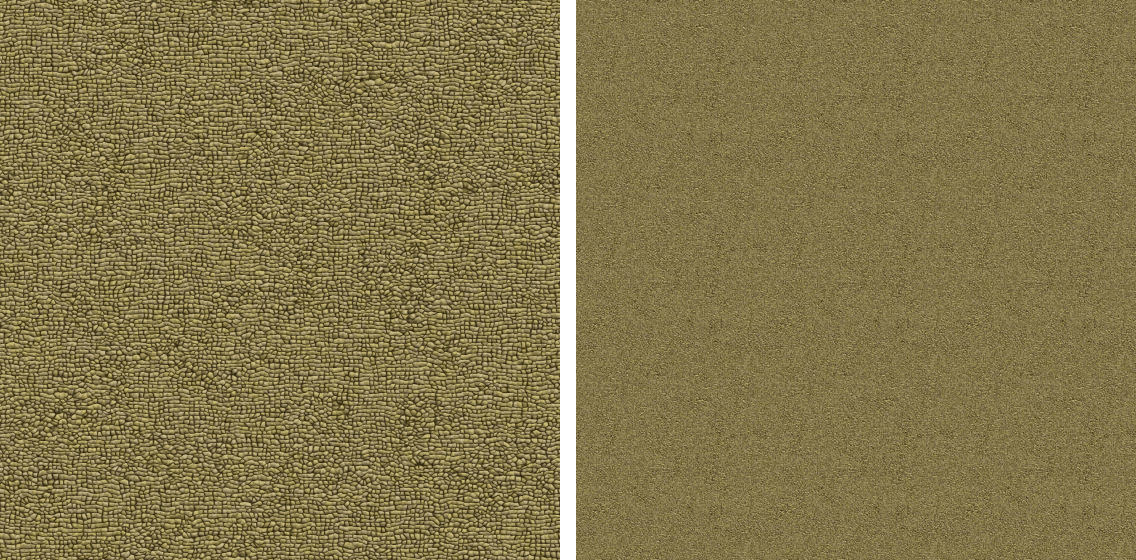
Left, the tile; right, the same tile 3 across and 3 down.
A WebGL 2 fragment shader for this texture:

```glsl
#version 300 es
precision highp float;

uniform vec2 u_resolution;
out vec4 fragColor;

const vec2 LOOPS = vec2(116.0, 134.0); // yarn loops across and up the canvas

vec3 hash3(vec2 p) {
    uvec3 h = uvec3(uint(p.x), uint(p.y), 77u) * uvec3(1597u, 3571u, 911u);
    h = (h ^ (h.yzx >> 3u)) * 747796u + 28913u;
    h += h.yzx * h.zxy;
    h ^= h >> 16u;
    h += h.yzx * h.zxy;
    return vec3(h >> 8u) / 16777216.0;
}

// Smooth value noise with three channels, repeating once per canvas
vec3 wrapNoise(vec2 uv, vec2 period) {
    vec2 p = uv * period;
    vec2 i = floor(p);
    vec2 f = p - i;
    f = f * f * (3.0 - 2.0 * f);
    vec3 a = hash3(mod(i, period));
    vec3 b = hash3(mod(i + vec2(1.0, 0.0), period));
    vec3 c = hash3(mod(i + vec2(0.0, 1.0), period));
    vec3 d = hash3(mod(i + 1.0, period));
    return mix(mix(a, b, f.x), mix(c, d, f.x), f.y);
}

vec3 carpet(vec2 uv) {
    vec3 broad = wrapNoise(uv, vec2(15.0, 19.0));
    vec3 local = wrapNoise(uv, vec2(47.0, 59.0));
    vec3 fibre = wrapNoise(uv, vec2(350.0, 390.0));

    // Rows wander, and their order varies from woven to loose
    vec2 p = uv * LOOPS + (broad.xy - 0.5) * 0.8 + (local.xy - 0.5) * 0.8;
    float looseness = mix(0.35, 0.8, smoothstep(0.25, 0.75, broad.z));
    vec2 cell = floor(p);

    // Nearest two loops, each a tilted ellipse
    float nearest = 9.0;
    float second = 9.0;
    vec2 nearId = cell;
    vec2 secondId = cell;
    vec2 offset = vec2(0.0);
    vec3 yarn = vec3(0.0);
    for (int y = -1; y <= 1; y++) {
        for (int x = -1; x <= 1; x++) {
            vec2 id = cell + vec2(x, y);
            vec3 h = hash3(mod(id, LOOPS));
            vec2 d = p - id - 0.5 - (h.xy - 0.5) * looseness;
            float tilt = (h.z - 0.5) * 1.8 * looseness;
            float c = cos(tilt);
            float s = sin(tilt);
            vec2 e = vec2(c * d.x + s * d.y, c * d.y - s * d.x);
            float dist = length(e / vec2(1.0 + 0.35 * fract(h.z * 7.0), 0.95));
            if (dist < nearest) {
                second = nearest;
                secondId = nearId;
                nearest = dist;
                nearId = id;
                offset = d;
                yarn = h;
            } else if (dist < second) {
                second = dist;
                secondId = id;
            }
        }
    }

    // Some neighbours in a row join into one longer loop
    float sameRow = 1.0 - step(0.5, abs(nearId.y - secondId.y));
    float joined = sameRow * step(0.55, hash3(mod(min(nearId, secondId), LOOPS) + 200.0).x);

    // Rounded top lit from the upper right, dark creases between loops
    float crease = smoothstep(-0.06, 0.42, second - nearest);
    crease = mix(crease, 1.0, 0.75 * joined);
    float lit = dot(offset, vec2(0.32 * (1.0 - 0.7 * joined), 0.9));
    float tone = crease * (0.72 + 0.95 * lit + 0.14 * (fract(yarn.z * 13.0) - 0.5));
    tone += 0.34 * (fibre.x - 0.5) + 0.03;
    tone = clamp(tone, 0.0, 1.12);

    // Brown shadow, olive body, pale straw highlight
    vec3 color = mix(vec3(0.15, 0.115, 0.035), vec3(0.46, 0.41, 0.24), smoothstep(-0.12, 0.5, tone));
    color = mix(color, vec3(0.79, 0.73, 0.51), clamp((tone - 0.44) / 0.58, 0.0, 1.0));
    float yellowing = fract(yarn.x * 5.0 + yarn.y * 3.0) - 0.5 + 0.25 * (broad.y - 0.5);
    return color + vec3(0.0, 0.0, -0.06) * yellowing * (0.4 + tone);
}

void main() {
    // Four samples per pixel soften the edges
    vec3 sum = vec3(0.0);
    for (int k = 0; k < 4; k++) {
        vec2 shift = vec2(k & 1, k >> 1) * 0.5 - 0.25;
        sum += carpet(fract((gl_FragCoord.xy + shift) / u_resolution));
    }
    fragColor = vec4(sum * 0.25, 1.0);
}
```
